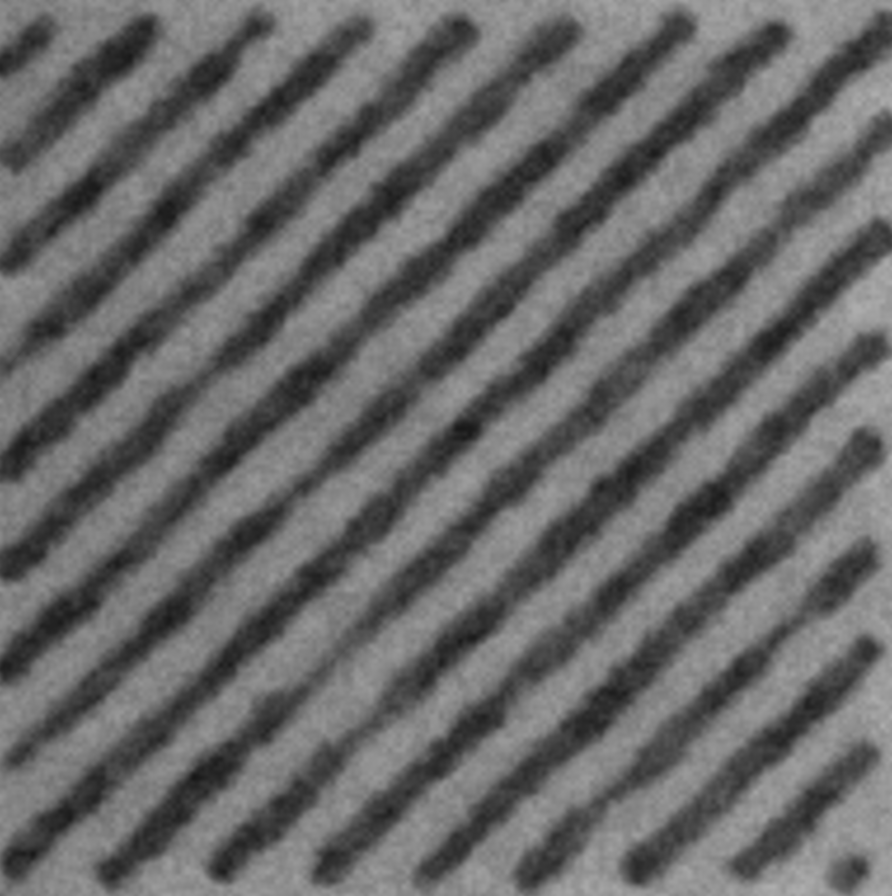
This pattern is drawn by a Shadertoy shader. Its source:

```glsl
const float LINE_COUNT = 17.0;
const float SLOPE = 0.955;         // rise of each stroke over its run
const float FIRST_DROP = 0.0775;   // first stroke, below the top left corner
const float SPACING = 0.1128;      // vertical step between strokes
const float HALF_WIDTH = 0.0168;
const float EDGE_BLUR = 0.0115;
const float LEFT_END = 0.014;
const float BOTTOM_END = 0.031;
const float TOP_END = 0.964;
const float RIGHT_END = 0.957;     // right margin at the bottom
const float RIGHT_LEAN = 0.035;    // how far it leans outward at the top
const float END_JITTER = 0.012;
const float PAPER_LEFT = 0.505;
const float PAPER_RIGHT = 0.575;
const float INK_DARK = 0.13;
const float INK_PALE = 0.31;
const float HALO = 0.055;
const float GRAIN = 0.075;

float hash(vec2 p) {
    vec3 q = fract(p.xyx * 0.1031);
    q += dot(q, q.yzx + 33.33);
    return fract((q.x + q.y) * q.z);
}

float noise(vec2 p) {
    vec2 cell = floor(p);
    vec2 f = fract(p);
    f = f * f * (3.0 - 2.0 * f);
    float low = mix(hash(cell), hash(cell + vec2(1.0, 0.0)), f.x);
    float high = mix(hash(cell + vec2(0.0, 1.0)), hash(cell + vec2(1.0, 1.0)), f.x);
    return mix(low, high, f.y);
}

// Signed noise in -1..1
float wobble(vec2 p) {
    return 2.0 * noise(p) - 1.0;
}

// End points of a numbered stroke, clipped to the slightly leaning frame
void strokeEnds(float id, out vec2 start, out vec2 end) {
    float base = 1.0 - FIRST_DROP - SPACING * id;
    float right = (RIGHT_END + RIGHT_LEAN * base) / (1.0 - RIGHT_LEAN * SLOPE);
    float x0 = max(LEFT_END, (BOTTOM_END - base) / SLOPE);
    float x1 = min(right, (TOP_END - base) / SLOPE);
    x0 += END_JITTER * (hash(vec2(id, 71.0)) - 0.6);
    x1 += END_JITTER * (hash(vec2(id, 93.0)) - 0.4);
    x1 = max(x1, x0 + 0.008);
    start = vec2(x0, base + SLOPE * x0);
    end = vec2(x1, base + SLOPE * x1);
}

float paperTone(vec2 p) {
    vec2 toEdge = min(p, 1.0 - p);
    float border = 1.0 - smoothstep(0.0, 0.09, min(toEdge.x, toEdge.y));
    float tone = mix(PAPER_LEFT, PAPER_RIGHT, p.x);
    tone += 0.035 * border * smoothstep(0.0, 0.3, p.x);
    return tone + 0.025 * wobble(p * 9.0) + 0.02 * wobble(p * 34.0);
}

void mainImage(out vec4 fragColor, in vec2 fragCoord) {
    vec2 p = fragCoord / iResolution.xy;
    vec2 along = normalize(vec2(1.0, SLOPE));
    vec2 across = vec2(-along.y, along.x);

    // Nearest stroke
    float drop = 1.0 - p.y + SLOPE * p.x;
    float id = clamp(round((drop - FIRST_DROP) / SPACING), 0.0, LINE_COUNT - 1.0);
    vec2 start, end;
    strokeEnds(id, start, end);

    // Uneven centre line and ragged rim
    float t = dot(p, along) + 2.0;
    float row = id * 7.0 + 3.0;
    vec2 q = p + across * 0.0035 * wobble(vec2(t * 13.0, row));
    vec2 span = end - start;
    float h = clamp(dot(q - start, span) / dot(span, span), 0.0, 1.0);
    vec2 offset = q - start - span * h;
    float d = length(offset);
    float side = dot(offset, across) / HALF_WIDTH;
    float rim = d + 0.0035 * wobble(p * 58.0) + 0.0015 * wobble(p * 120.0);

    // Swellings and occasional weak spots
    float width = HALF_WIDTH * (1.0 + 0.17 * wobble(vec2(t * 22.0, row + 2.0)));
    float weak = 1.0 - smoothstep(0.02, 0.14, noise(vec2(t * 7.0, row + 4.0)));
    width *= 1.0 - 0.5 * weak;
    float pixel = 1.0 / min(iResolution.x, iResolution.y);
    float blur = max(EDGE_BLUR, pixel);
    float ink = 1.0 - smoothstep(width - blur, width + blur, rim);

    // Blotchy ink, heavier on the lower side and to the left
    float load = 0.5 + 0.35 * wobble(vec2(t * 15.0, row + 1.0));
    load += 0.28 * wobble(p * 46.0) - 0.12 * side + 0.18 * (0.5 - p.x) - 0.3 * weak;
    float inkTone = mix(INK_PALE, INK_DARK, clamp(load, 0.0, 1.0));

    // Paper, smudged halo, stroke and grain
    float tone = paperTone(p) - HALO * (1.0 - smoothstep(0.008, 0.041, d));
    tone = mix(tone, inkTone, ink);
    tone += GRAIN * (0.5 * wobble(p * 105.0) + 0.4 * wobble(p * 190.0 + 17.0));
    fragColor = vec4(vec3(clamp(tone, 0.0, 1.0)), 1.0);
}
```
